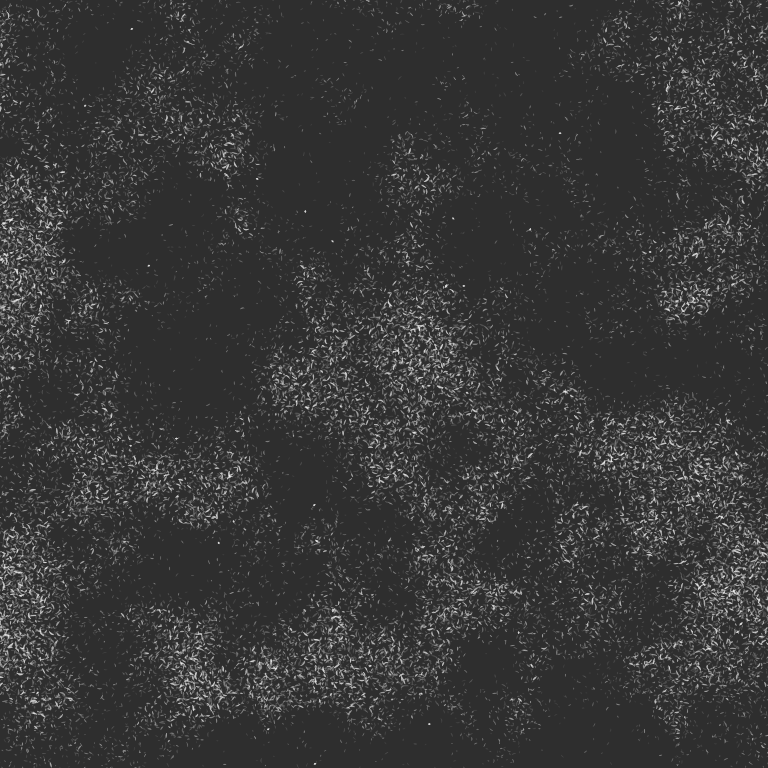
This texture is drawn by a Shadertoy shader. Its source:

```glsl
#define GROUND vec3(0.182)
#define FLECK vec3(1.0)
#define CELLS 140.0
#define LAYERS 5
#define CLUMP_SCALE 7.5
#define CLUMP_EDGES vec2(0.33, 0.86)
#define HALF_LENGTH 0.0027
#define HALF_WIDTH 0.00095
#define BEND 90.0
#define DIM_BRIGHT vec2(0.13, 0.72)
#define SPARK_CHANCE 0.0003

// Integer hash: three values in 0..1
vec3 hash3(vec3 p) {
    uvec3 v = uvec3(ivec3(p) + 1024) * 1664525u + 1013904223u;
    v.x += v.y * v.z; v.y += v.z * v.x; v.z += v.x * v.y;
    v ^= v >> 16u;
    v.x += v.y * v.z; v.y += v.z * v.x; v.z += v.x * v.y;
    return vec3(v >> 8u) / 16777216.0;
}

float valueNoise(vec2 p, float seed) {
    vec2 i = floor(p), f = fract(p);
    f = f * f * (3.0 - 2.0 * f);
    float a = hash3(vec3(i, seed)).x;
    float b = hash3(vec3(i + vec2(1, 0), seed)).x;
    float c = hash3(vec3(i + vec2(0, 1), seed)).x;
    float d = hash3(vec3(i + vec2(1, 1), seed)).x;
    return mix(mix(a, b, f.x), mix(c, d, f.x), f.y);
}

// Cloudy density that gathers the flecks into clumps
float clumpDensity(vec2 p) {
    float sum = 0.0, weight = 0.5, total = 0.0;
    p *= CLUMP_SCALE;
    for (int i = 0; i < 4; i++) {
        sum += weight * valueNoise(p, 60.0 + float(i));
        total += weight;
        p = mat2(1.6, 1.2, -1.2, 1.6) * p + 3.7;
        weight *= 0.62;
    }
    return smoothstep(CLUMP_EDGES.x, CLUMP_EDGES.y, sum / total);
}

// Coverage of a bent stroke that narrows toward its ends
float strokeCover(vec2 p, float angle, float bend, vec2 size, float pixel) {
    float c = cos(angle), s = sin(angle);
    p = mat2(c, -s, s, c) * p;
    p.y += bend * (p.x * p.x - 0.3 * size.x * size.x);
    float along = clamp(p.x, -size.x, size.x);
    float width = size.y * (1.0 - 0.5 * pow(along / size.x, 2.0));
    float dist = length(p - vec2(along, 0.0)) - width;
    return 1.0 - smoothstep(-0.6 * pixel, 0.6 * pixel, dist);
}

void mainImage(out vec4 fragColor, in vec2 fragCoord) {
    float pixel = 1.0 / iResolution.y;
    vec2 uv = fragCoord * pixel;
    vec2 home = floor(uv * CELLS);
    float dark = 1.0;

    for (int y = -1; y <= 1; y++)
    for (int x = -1; x <= 1; x++) {
        vec2 cell = home + vec2(x, y);
        float density = clumpDensity((cell + 0.5) / CELLS);
        for (int n = 0; n < LAYERS; n++) {
            vec3 place = hash3(vec3(cell, n));
            vec3 look = hash3(vec3(cell, n + 16));
            vec2 offset = uv - (cell + place.xy) / CELLS;

            // Flecks grow and brighten with their margin over the threshold
            float margin = density + 0.02 - place.z;
            if (margin > 0.0) {
                float strength = smoothstep(0.0, 0.45, margin);
                float variety = fract(look.z * 7.0);
                vec2 size = vec2(HALF_LENGTH * mix(0.45, 1.4, variety * variety), HALF_WIDTH);
                size.y *= mix(0.8, 1.25, fract(look.z * 31.0));
                size *= mix(0.65, 1.0, strength);
                float light = mix(DIM_BRIGHT.x, DIM_BRIGHT.y, look.z * look.z);
                light *= mix(0.55, 1.0, strength);
                float cover = strokeCover(offset, look.x * 6.2832, (look.y - 0.5) * 2.0 * BEND, size, pixel);
                dark *= 1.0 - light * cover;
            }

            // Rare bright sparks, also outside the clumps
            if (place.z > 1.0 - SPARK_CHANCE) {
                vec2 size = vec2(0.4 * HALF_LENGTH, 1.3 * HALF_WIDTH);
                dark *= 1.0 - 0.8 * strokeCover(offset, look.x * 6.2832, 0.0, size, pixel);
            }
        }
    }
    fragColor = vec4(mix(GROUND, FLECK, 1.0 - dark), 1.0);
}
```
